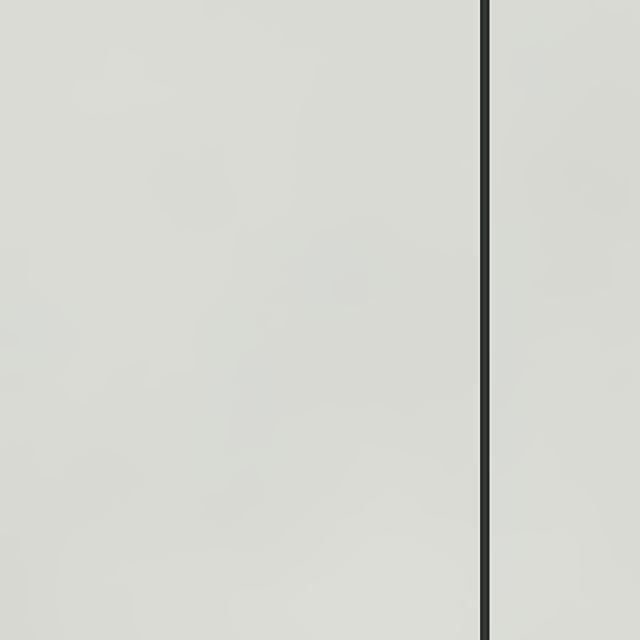
This texture is drawn by a WebGL 2 fragment shader. Its source:

```glsl
#version 300 es
precision highp float;
// Pale, softly mottled wall panels divided by one dark vertical seam.

uniform vec2 u_resolution;
out vec4 fragColor;

const vec3 PANEL = vec3(0.850, 0.856, 0.830);
const vec3 COOL_TINT = vec3(-0.003, -0.002, 0.009);
const vec3 SEAM_EDGE = vec3(0.125, 0.135, 0.130);
const vec3 SEAM_CORE = vec3(0.205, 0.220, 0.212);
const vec3 RIM = vec3(0.925, 0.930, 0.905);
const float SEAM_X = 0.7575;
const float SEAM_HALF_WIDTH = 0.0073;

float hash(vec2 p) {
    return fract(sin(dot(p, vec2(127.1, 311.7))) * 43758.5453);
}

float valueNoise(vec2 p) {
    vec2 cell = floor(p);
    vec2 f = fract(p);
    f = f * f * (3.0 - 2.0 * f);
    float low = mix(hash(cell), hash(cell + vec2(1.0, 0.0)), f.x);
    float high = mix(hash(cell + vec2(0.0, 1.0)), hash(cell + vec2(1.0)), f.x);
    return mix(low, high, f.y);
}

float fbm(vec2 p) {
    float sum = 0.0;
    float amplitude = 0.5;
    for (int i = 0; i < 4; i++) {
        sum += amplitude * valueNoise(p);
        p = p * 2.03 + 17.3;
        amplitude *= 0.5;
    }
    return sum;
}

// Soft elliptical spot, 1 at its centre.
float softSpot(vec2 p, vec2 centre, vec2 radius) {
    vec2 d = (p - centre) / radius;
    return exp(-dot(d, d));
}

// Broad light and shade, with faint mottling and cool patches.
vec3 panelColour(vec2 uv) {
    float shade = 0.012 * softSpot(uv, vec2(0.60, 0.04), vec2(0.30, 0.17));
    shade += 0.004 * softSpot(uv, vec2(0.20, 0.85), vec2(0.30, 0.25));
    shade -= 0.006 * softSpot(uv, vec2(0.62, 0.47), vec2(0.18, 0.15));
    shade -= 0.006 * softSpot(uv, vec2(0.32, 0.22), vec2(0.20, 0.10));
    shade -= 0.010 * softSpot(uv, vec2(0.95, 0.75), vec2(0.16, 0.25));
    shade -= 0.008 * softSpot(uv, vec2(0.00, 0.05), vec2(0.10, 0.20));
    shade += 0.010 * (fbm(uv * 7.0) - 0.47);

    float cool = softSpot(uv, vec2(0.52, 0.57), vec2(0.06, 0.05));
    cool += softSpot(uv, vec2(0.38, 0.37), vec2(0.05, 0.10));
    cool += softSpot(uv, vec2(0.05, 0.48), vec2(0.06, 0.04));
    cool += softSpot(uv, vec2(0.83, 0.90), vec2(0.03, 0.05));
    cool += softSpot(uv, vec2(0.785, 0.35), vec2(0.03, 0.25));
    return PANEL + shade + COOL_TINT * cool;
}

// Dark seam with a lighter core and thin bright rims.
vec3 addSeam(vec3 colour, float x, float pixel) {
    float d = abs(x - SEAM_X);
    float blur = max(0.0013, 0.75 * pixel);
    float rim = exp(-pow((d - SEAM_HALF_WIDTH - 0.0018) / 0.0014, 2.0));
    colour = mix(colour, RIM, 0.85 * rim);
    vec3 seam = mix(SEAM_CORE, SEAM_EDGE, smoothstep(0.0015, 0.0052, d));
    float mask = 1.0 - smoothstep(-blur, blur, d - SEAM_HALF_WIDTH);
    return mix(colour, seam, mask);
}

void main() {
    vec2 uv = gl_FragCoord.xy / u_resolution;
    vec3 colour = addSeam(panelColour(uv), uv.x, 1.0 / u_resolution.x);
    fragColor = vec4(colour, 1.0);
}
```
